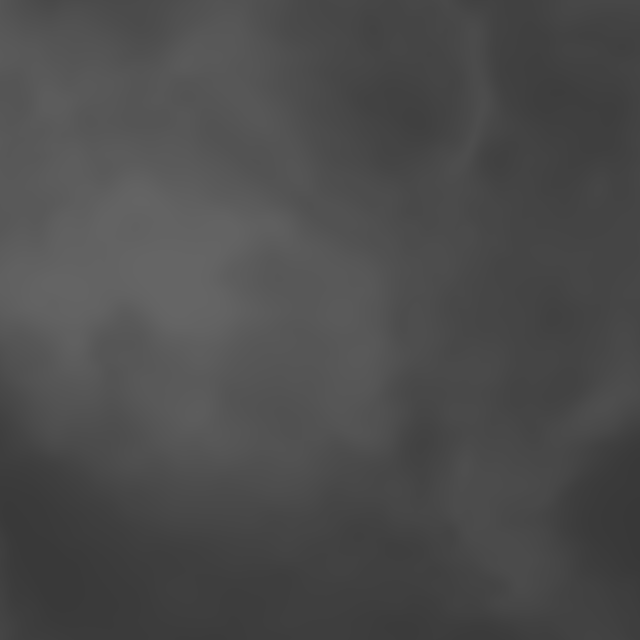
A three.js fragment shader for this texture:

```glsl
// Soft dark grey smoke: a pale diagonal bank fading into charcoal, with faint wisps.
varying vec2 vUv;

const float CHARCOAL = 0.232;
const float PALE_GAIN = 0.17;
const float CLOUD_GAIN = 0.2;
const float WISP_GAIN = 0.065;
const vec2 BANK_CENTER = vec2(0.04, 0.79);
const vec2 BANK_SIZE = vec2(0.68, 0.35);
const float BANK_ANGLE = -0.56;

// Sine-free hash, 0 to 1
float hash(vec2 cell) {
  vec3 q = fract(vec3(cell.xyx) * 0.1031);
  q += dot(q, q.yzx + 33.33);
  return fract((q.x + q.y) * q.z);
}

// Value noise with quintic blending, 0 to 1
float valueNoise(vec2 p) {
  vec2 cell = floor(p);
  vec2 f = fract(p);
  vec2 blend = f * f * f * (f * (f * 6.0 - 15.0) + 10.0);
  float low = mix(hash(cell), hash(cell + vec2(1.0, 0.0)), blend.x);
  float high = mix(hash(cell + vec2(0.0, 1.0)), hash(cell + vec2(1.0, 1.0)), blend.x);
  return mix(low, high, blend.y);
}

vec2 rotate(vec2 p, float angle) {
  float c = cos(angle);
  float s = sin(angle);
  return vec2(c * p.x + s * p.y, c * p.y - s * p.x);
}

// Layered noise centred on zero; gain sets the strength of finer layers
float cloudNoise(vec2 p, float gain) {
  float sum = 0.0;
  float weight = 0.5;
  for (int octave = 0; octave < 4; octave++) {
    sum += weight * (valueNoise(p) - 0.5);
    p = rotate(p, 0.5) * 2.0 + 17.3;
    weight *= gain;
  }
  return sum;
}

// Rounded ridges along the zero line of the noise, 0 to 1
float wisps(vec2 p, float width) {
  float n = cloudNoise(p, 0.45) / width;
  return 1.0 / (1.0 + n * n);
}

// Elongated soft glow, 1 at its centre
float softBank(vec2 p, vec2 center, vec2 size, float angle) {
  vec2 q = rotate(p - center, angle) / size;
  return exp(-dot(q, q));
}

void main() {
  // Gentle drift bends every layer
  vec2 drift = vec2(cloudNoise(vUv * 2.5 + 4.7, 0.45), cloudNoise(vUv * 2.5 + 31.2, 0.45));
  vec2 p = vUv + 0.22 * drift;

  // Large tonal layout
  float bank = softBank(p, BANK_CENTER, BANK_SIZE, BANK_ANGLE);
  float tone = CHARCOAL + PALE_GAIN * bank;

  // Billows and streaks, calmer in the dark areas
  float strength = mix(0.65, 1.0, bank);
  tone += CLOUD_GAIN * strength * cloudNoise(p * 3.4 + 8.4, 0.5);
  tone += WISP_GAIN * strength * (wisps(p * 2.6 + 21.6, 0.12) - 0.45);

  // Soft floor and ceiling keep the greys in range
  float lift = tone - 0.222;
  tone = 0.216 + 0.5 * (lift + sqrt(lift * lift + 0.0006));
  float excess = tone - 0.4;
  tone = 0.4 + 0.5 * (excess - sqrt(excess * excess + 0.0002));
  gl_FragColor = vec4(vec3(tone), 1.0);
}
```
